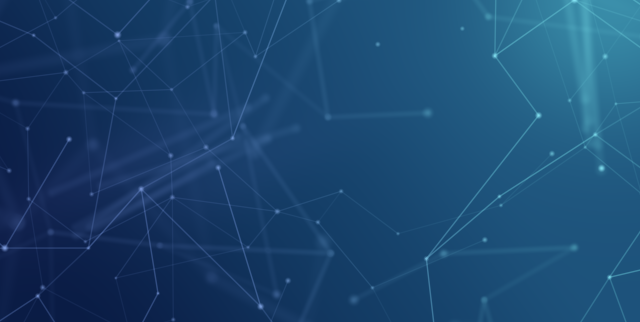
Write a Shadertoy shader that draws this background.

```glsl
// Navy to teal gradient with sharp and out-of-focus networks of linked glowing nodes
#define NAVY vec3(0.038, 0.108, 0.268)
#define OCEAN vec3(0.08, 0.248, 0.408)
#define STEEL vec3(0.114, 0.322, 0.482)
#define TEAL_GLOW vec3(0.11, 0.23, 0.18)
#define VIOLET_HAZE vec3(0.065, 0.05, 0.085)
#define INK_LEFT vec3(0.37, 0.49, 0.75)
#define INK_RIGHT vec3(0.40, 0.78, 0.84)
#define LINK_CHANCE 0.46
#define SHARP_WIDTH 0.0044
#define SHARP_STRENGTH 0.52
#define BLUR_STRENGTH 0.22

vec2 hash2(vec2 c) {
    vec3 q = fract(c.xyx * vec3(0.1031, 0.1030, 0.0973));
    q += dot(q, q.yzx + 33.33);
    return fract((q.xx + q.yz) * q.zy);
}

float segmentDistance(vec2 p, vec2 a, vec2 b) {
    vec2 ab = b - a;
    return length(p - a - ab * clamp(dot(p - a, ab) / dot(ab, ab), 0.0, 1.0));
}

float softFill(float d, float radius) {
    return 1.0 - smoothstep(0.0, max(radius, 1.3 / iResolution.y), d);
}

float gaussian(vec2 d, vec2 size) {
    d /= size;
    return exp(-dot(d, d));
}

// Node population: open water right of centre and at lower right
float crowding(vec2 p) {
    return 0.82 - 0.72 * gaussian(p - vec2(1.24, 0.62), vec2(0.32, 0.3))
                - 0.5 * gaussian(p - vec2(1.8, 0.1), vec2(0.4, 0.35));
}

vec2 nodeAt(vec2 cell) {
    return cell + 0.12 + 0.76 * hash2(cell);
}

// Jittered grid of nodes linked to neighbours; x = lines, y = dots
vec2 network(vec2 p, float size, float seed, float lineWidth, float dotRadius) {
    float c = cos(seed), s = sin(seed);
    mat2 turn = mat2(c, s, -s, c);
    vec2 origin = vec2(17.3, 41.7) * seed;
    vec2 q = turn * p / size + origin;
    vec2 home = floor(q), glow = vec2(0.0);
    for (int j = -1; j <= 1; j++)
    for (int i = -1; i <= 1; i++) {
        vec2 cell = home + vec2(i, j);
        vec2 a = nodeAt(cell);
        vec2 world = (a - origin) * turn * size;
        vec2 trait = hash2(cell + 71.0);
        if (trait.x > crowding(world)) continue;
        float radius = dotRadius * mix(0.65, 1.2, trait.y);
        glow.y = max(glow.y, softFill(length(q - a) * size, radius) * mix(0.5, 1.0, trait.y));
        // Right, upper left, up and upper right neighbours
        for (int k = 0; k < 4; k++) {
            vec2 other = cell + (k == 0 ? vec2(1.0, 0.0) : vec2(float(k) - 2.0, 1.0));
            vec2 b = nodeAt(other);
            vec2 link = hash2(cell * 1.7 + float(k) * 13.1 + 5.0);
            if (link.x > LINK_CHANCE) continue;
            if (hash2(other + 71.0).x > crowding((b - origin) * turn * size)) continue;
            float d = segmentDistance(q, a, b) * size;
            glow.x += softFill(d, lineWidth) * mix(0.35, 1.0, link.y);
        }
    }
    return min(glow, vec2(1.3, 1.0));
}

// Blurred strands fanned between two loose ends
float bundle(vec2 p, vec2 a, vec2 b, float spread, float width) {
    float glow = 0.0;
    for (int i = 0; i < 6; i++) {
        vec2 id = vec2(float(i), spread * 90.0);
        vec2 start = a + (hash2(id) - 0.5) * spread;
        vec2 end = mix(a, b, 0.65 + 0.4 * hash2(id + 9.0).x) + (hash2(id + 23.0) - 0.5) * spread;
        glow += softFill(segmentDistance(p, start, end), width);
        glow += 0.6 * softFill(length(p - end), width * 1.2);
    }
    return glow;
}

void mainImage(out vec4 fragColor, in vec2 fragCoord) {
    vec2 uv = fragCoord / iResolution.xy;
    vec2 p = fragCoord / iResolution.y;

    // Background gradient, corner glow and violet haze
    float t = 0.74 * uv.x + 0.26 * uv.y;
    vec3 col = mix(NAVY, OCEAN, smoothstep(0.06, 0.52, t));
    col = mix(col, STEEL, smoothstep(0.44, 0.72, t));
    col += TEAL_GLOW * gaussian(p - vec2(1.9, 1.02), vec2(0.4, 0.4));
    float drift = 0.65 + 0.35 * sin(p.x * 8.0 + 2.0 * sin(p.y * 6.0)) * sin(p.y * 8.0 - p.x * 3.0);
    col += VIOLET_HAZE * drift * gaussian(p - vec2(0.46, 0.47 + 0.3 * (p.x - 0.46)), vec2(0.46, 0.18));

    vec3 ink = mix(INK_LEFT, INK_RIGHT, smoothstep(0.5, 1.75, p.x + 0.25 * (p.y - 0.5)));

    // Out-of-focus depth
    vec2 far = network(p, 0.42, 2.3, 0.034, 0.034);
    vec2 middle = network(p, 0.28, 0.8, 0.015, 0.020);
    float strands = bundle(p, vec2(0.24, 0.34), vec2(0.88, 0.66), 0.17, 0.022)
                  + bundle(p, vec2(1.76, 1.04), vec2(1.87, 0.50), 0.13, 0.024);
    float blur = 0.45 * far.x + 0.65 * middle.x + 0.55 * strands + 0.8 * far.y + 1.5 * middle.y;
    col = mix(col, ink, min(BLUR_STRENGTH * blur, 0.6));

    // Focused foreground
    vec2 near = network(p, 0.27, 1.35, SHARP_WIDTH, 0.0125);
    vec2 fine = network(p, 0.20, 3.7, SHARP_WIDTH * 0.85, 0.0105);
    col = mix(col, ink, min(SHARP_STRENGTH * (near.x + 0.4 * fine.x), 0.75));
    col = mix(col, ink + 0.14, 0.9 * max(near.y, 0.65 * fine.y));

    fragColor = vec4(col, 1.0);
}
```
